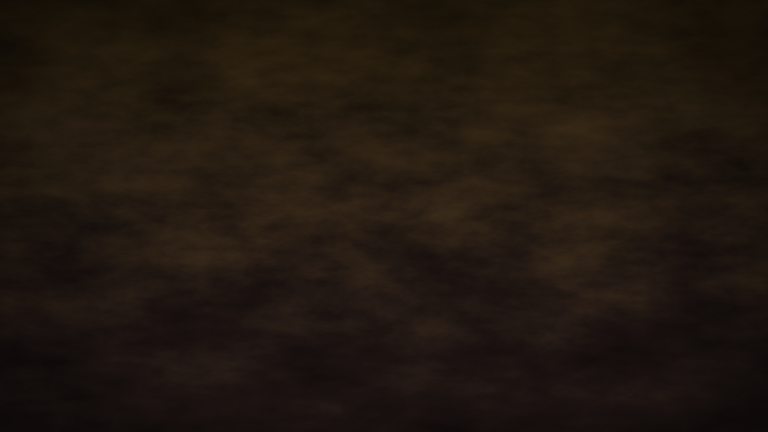
A Shadertoy shader for this texture:

```glsl
// Dim smoky backdrop: horizontal brown haze fading from olive to plum, with dark edges.

#define OLIVE_TOP vec3(0.150, 0.110, 0.050)
#define WARM_BROWN vec3(0.172, 0.126, 0.076)
#define PLUM_BROWN vec3(0.128, 0.088, 0.079)
#define CLOUD_SCALE vec2(3.4, 7.5)
#define STREAK_SCALE vec2(13.0, 46.0)
#define CLOUD_CONTRAST 0.70
#define STREAK_CONTRAST 0.13
#define TINT_WANDER 0.50
#define VIGNETTE 0.40
#define OCTAVE_GAIN 0.64
#define OCTAVES 6

// Random unit gradient for a lattice cell
vec2 cellGradient(vec2 cell) {
    vec3 h = fract(vec3(cell.xyx) * vec3(0.1031, 0.1030, 0.0973));
    h += dot(h, h.yzx + 33.33);
    float angle = 6.28318 * fract((h.x + h.y) * h.z);
    return vec2(cos(angle), sin(angle));
}

// Gradient noise, centred on zero
float gradientNoise(vec2 p) {
    vec2 cell = floor(p);
    vec2 f = p - cell;
    vec2 w = f * f * f * (f * (f * 6.0 - 15.0) + 10.0);
    vec2 e = vec2(0.0, 1.0);
    float a = dot(cellGradient(cell), f);
    float b = dot(cellGradient(cell + e.yx), f - e.yx);
    float c = dot(cellGradient(cell + e.xy), f - e.xy);
    float d = dot(cellGradient(cell + e.yy), f - e.yy);
    return mix(mix(a, b, w.x), mix(c, d, w.x), w.y);
}

// Layered noise, each octave slightly turned to hide the lattice
float cloudNoise(vec2 p) {
    float sum = 0.0;
    float amplitude = 0.5;
    mat2 turn = mat2(0.995, 0.10, -0.10, 0.995);
    for (int i = 0; i < OCTAVES; i++) {
        sum += amplitude * gradientNoise(p);
        p = turn * p * 2.03 + vec2(17.3, 9.1);
        amplitude *= OCTAVE_GAIN;
    }
    return sum;
}

void mainImage(out vec4 fragColor, in vec2 fragCoord) {
    vec2 uv = fragCoord / iResolution.xy;
    vec2 p = fragCoord / iResolution.y;

    // Mottled haze and fine horizontal streaks
    float cloud = cloudNoise(p * CLOUD_SCALE + 40.0);
    float streak = gradientNoise(p * STREAK_SCALE + 70.0);

    // Tint bands, with a ragged border following the haze
    float height = uv.y + TINT_WANDER * cloud;
    vec3 color = mix(PLUM_BROWN, WARM_BROWN, smoothstep(0.12, 0.72, height));
    color = mix(color, OLIVE_TOP, smoothstep(0.55, 0.98, uv.y));

    // Light and shade of the haze
    color *= max(0.35, 1.0 + CLOUD_CONTRAST * cloud + STREAK_CONTRAST * streak);

    // Soft darkening towards sides, top and bottom
    vec2 fromCenter = abs(uv - vec2(0.5, 0.53)) * 2.0;
    float edge = pow(fromCenter.x, 3.0) * 0.85 + pow(fromCenter.y, 3.0) * 0.65;
    color *= 1.0 - VIGNETTE * min(edge, 1.3);

    fragColor = vec4(color, 1.0);
}
```
